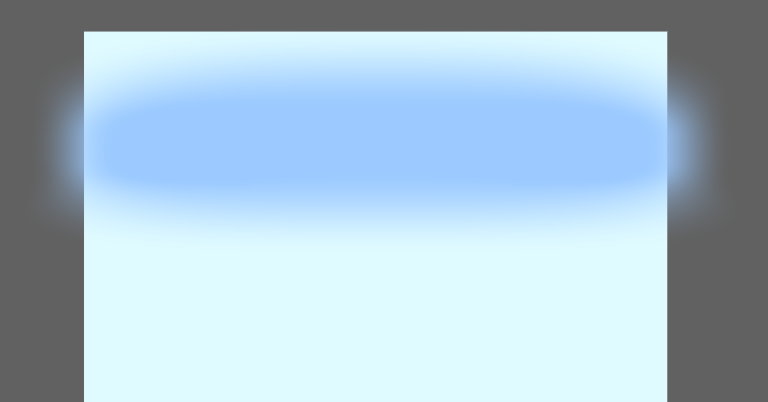
A Shadertoy shader for this background:

```glsl
// A pale cyan panel on grey, crossed by a wide, soft blue oval glow.

const vec3 GREY = vec3(0.38);
const vec3 PALE_CYAN = vec3(0.88, 0.985, 1.0);
const vec3 SKY_BLUE = vec3(0.61, 0.79, 1.0);

// Signed distance to a box given by its corners
float boxDistance(vec2 p, vec2 low, vec2 high) {
    vec2 q = abs(p - 0.5 * (low + high)) - 0.5 * (high - low);
    return length(max(q, 0.0)) + min(max(q.x, q.y), 0.0);
}

// Approximate distance to a superellipse: level divided by its slope
float superellipseDistance(vec2 p, vec2 radii, float power) {
    vec2 q = max(abs(p) / radii, vec2(1e-4));
    float level = pow(pow(q.x, power) + pow(q.y, power), 1.0 / power);
    vec2 slope = pow(q / level, vec2(power - 1.0)) / radii;
    return (level - 1.0) / length(slope);
}

// Coverage of a shape whose edge is blurred over the given half-width
float softFill(float dist, float halfWidth) {
    return 1.0 - smoothstep(-halfWidth, halfWidth, dist);
}

void mainImage(out vec4 fragColor, in vec2 fragCoord) {
    // Canvas height is one unit
    vec2 p = fragCoord / iResolution.y;
    float pixel = 1.0 / iResolution.y;

    // Panel, running off the lower edge
    float panel = boxDistance(p, vec2(0.209, -0.5), vec2(1.660, 0.9215));
    vec3 color = mix(GREY, PALE_CYAN, softFill(panel, 0.6 * pixel));

    // Glow, arched above and flatter below
    vec2 fromGlow = p - vec2(0.947, 0.634);
    bool upper = fromGlow.y > 0.0;
    vec2 radii = vec2(0.766, upper ? 0.199 : 0.164);
    float glow = superellipseDistance(fromGlow, radii, upper ? 2.8 : 3.5);
    color = mix(color, SKY_BLUE, softFill(glow, 0.11));

    fragColor = vec4(color, 1.0);
}
```
